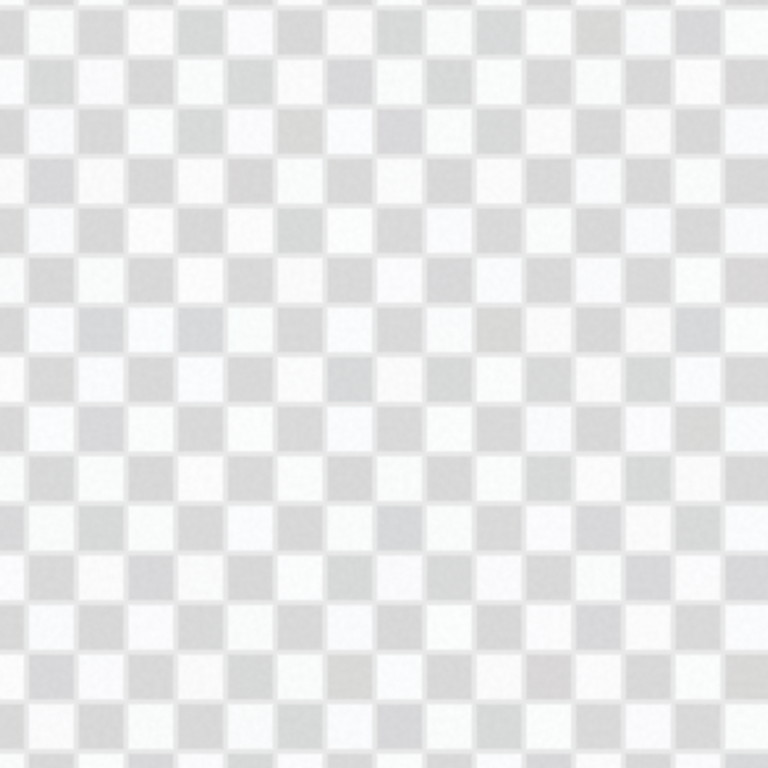
Reproduce this pattern procedurally as a Shadertoy shader.

```glsl
// Pale grey and white checkerboard with soft light seams and faint mottling.

#define CELLS vec2(15.44, 15.49)      // cells across and down the canvas
#define ANCHOR vec2(0.0345, 0.9900)   // one seam crossing, in canvas units
#define SEAM_WIDTH 0.105              // in cell widths
#define SEAM_SOFTNESS 0.040           // half width of the seam edge blur
#define WHITE vec3(0.980, 0.983, 0.985)
#define GREY vec3(0.848, 0.848, 0.850)
#define SEAM vec3(0.910, 0.911, 0.913)
#define GRAIN_SCALE 7.0               // mottles per cell
#define GRAIN_AMOUNT 0.014
#define TINT_AMOUNT 0.008

vec3 hash3(vec2 p) {
    vec3 q = fract(p.xyx * vec3(0.1031, 0.1030, 0.0973));
    q += dot(q, q.yxz + 33.33);
    return fract((q.xxy + q.yzz) * q.zyx);
}

vec2 gradient(vec2 lattice) {
    float angle = 6.2832 * hash3(lattice + 71.0).x;
    return vec2(cos(angle), sin(angle));
}

float gradientNoise(vec2 p) {
    vec2 i = floor(p), f = fract(p);
    vec2 u = f * f * f * (f * (f * 6.0 - 15.0) + 10.0);
    vec2 e = vec2(1.0, 0.0);
    float bottom = mix(dot(gradient(i), f),
                       dot(gradient(i + e.xy), f - e.xy), u.x);
    float top = mix(dot(gradient(i + e.yx), f - e.yx),
                    dot(gradient(i + e.xx), f - e.xx), u.x);
    return mix(bottom, top, u.y);
}

void mainImage(out vec4 fragColor, in vec2 fragCoord) {
    vec2 uv = fragCoord / iResolution.xy;
    vec2 grid = (uv - ANCHOR) * CELLS;
    vec2 cell = floor(grid);
    vec2 local = fract(grid);

    // Alternating squares, each with a slight tint of its own
    float isWhite = mod(cell.x + cell.y, 2.0);
    vec3 color = mix(GREY, WHITE, isWhite);
    color += TINT_AMOUNT * (hash3(cell + 40.0) - 0.5);

    // Fine mottling inside the squares
    float grain = gradientNoise(grid * GRAIN_SCALE + 200.0)
                + 0.5 * gradientNoise(grid * GRAIN_SCALE * 2.1 + 300.0);
    color += GRAIN_AMOUNT * grain;

    // Soft seams around every square
    vec2 edge = min(local, 1.0 - local);
    float seamDistance = min(edge.x, edge.y) - 0.5 * SEAM_WIDTH;
    float pixel = CELLS.y / iResolution.y;
    float blur = max(SEAM_SOFTNESS, 0.7 * pixel);
    float seam = 1.0 - smoothstep(-blur, blur, seamDistance);
    color = mix(color, SEAM + 0.3 * GRAIN_AMOUNT * grain, seam);

    fragColor = vec4(clamp(color, 0.0, 1.0), 1.0);
}
```
